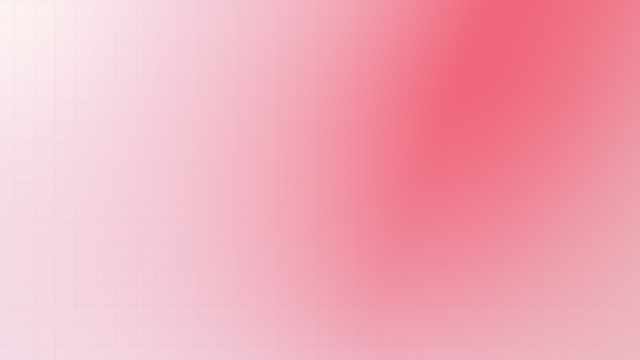
A Shadertoy shader for this background:

```glsl
// Soft rose gradient: a curved crimson ridge between pale sides, under a faint square grid.

const vec3 PALE_PINK  = vec3(0.960, 0.875, 0.918);
const vec3 DUSTY_ROSE = vec3(0.925, 0.740, 0.765);
const vec3 CRIMSON    = vec3(0.942, 0.400, 0.482);
const vec3 SOFT_PINK  = vec3(0.940, 0.680, 0.745);
const vec3 WARM_WHITE = vec3(0.992, 0.962, 0.962);
const vec3 GRID_TINT  = vec3(0.66, 0.42, 0.52);

const float CELL = 0.0563;        // grid spacing, in canvas heights
const float GRID_OFFSET = 0.0417;
const float LINE_WIDTH = 0.0024;

vec2 hashGradient(vec2 cell) {
    float angle = 6.2832 * fract(sin(dot(cell, vec2(127.1, 311.7))) * 43758.5);
    return vec2(cos(angle), sin(angle));
}

float gradientNoise(vec2 p) {
    vec2 i = floor(p), f = fract(p);
    vec2 w = f * f * f * (f * (f * 6.0 - 15.0) + 10.0);
    vec2 e = vec2(0.0, 1.0);
    float low  = mix(dot(hashGradient(i), f),
                     dot(hashGradient(i + e.yx), f - e.yx), w.x);
    float high = mix(dot(hashGradient(i + e.xy), f - e.xy),
                     dot(hashGradient(i + e.yy), f - e.yy), w.x);
    return mix(low, high, w.y);
}

// Bell-like decay: 1 at the centre, with adjustable reach and shape
float falloff(float dist, float reach, float power) {
    return exp(-pow(abs(dist) / reach, power));
}

// Pixel coverage of the repeated grid lines
float gridCoverage(vec2 p, float pixel) {
    vec2 dist = abs(fract((p - GRID_OFFSET) / CELL + 0.5) - 0.5) * CELL;
    vec2 cover = clamp((0.5 * (LINE_WIDTH + pixel) - dist) / pixel, 0.0, 1.0);
    cover *= min(1.0, LINE_WIDTH / pixel);
    return max(cover.x, cover.y);
}

// Ridge bends right as it rises and pales towards the bottom
vec3 ridgeGradient(vec2 uv, float cornerDist) {
    float ridgeX = 0.585 + 0.195 * pow(uv.y, 1.3);
    float fade = pow(clamp(1.0 - uv.y / 0.8, 0.0, 1.0), 1.6);
    vec3 ridge = mix(CRIMSON, SOFT_PINK, fade);

    vec3 leftSide = mix(PALE_PINK, WARM_WHITE, falloff(cornerDist, 0.39, 2.0));
    float d = uv.x - ridgeX;
    return d < 0.0 ? mix(leftSide, ridge, falloff(d, 0.30, 1.35))
                   : mix(DUSTY_ROSE, ridge, falloff(d, 0.35, 2.0));
}

void mainImage(out vec4 fragColor, in vec2 fragCoord) {
    vec2 uv = fragCoord / iResolution.xy;
    vec2 p = fragCoord / iResolution.y;
    vec3 color = ridgeGradient(uv, length(p - vec2(0.0, 1.0)));

    // Grid lines, unevenly faint
    float strength = 0.05 + 0.03 * gradientNoise(p * 3.0);
    color = mix(color, GRID_TINT, strength * gridCoverage(p, 1.0 / iResolution.y));

    fragColor = vec4(color, 1.0);
}
```
